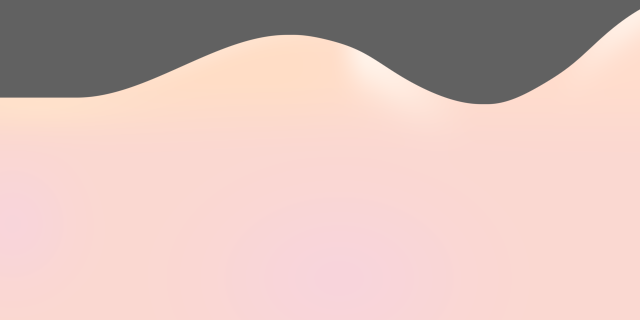
Write a WebGL 2 fragment shader that draws this background.

```glsl
#version 300 es
precision highp float;
// Soft peach and pink gradient hills under a flat grey wavy band.
uniform vec2 u_resolution;
out vec4 fragColor;

// Bell-shaped falloff, 1 at the centre.
float bell(float x, float width) {
    float t = x / width;
    return exp(-t * t);
}

float glow(vec2 p, vec2 center, vec2 radius) {
    vec2 d = (p - center) / radius;
    return exp(-dot(d, d));
}

// Height of the wavy boundary, in canvas heights.
float waveHeight(float x) {
    float y = 0.695;
    y += 0.196 * smoothstep(0.24, 0.898, x);
    y -= 0.2165 * smoothstep(0.915, 1.505, x);
    y += 0.3385 * smoothstep(1.523, 2.135, x);
    y += 0.012 * bell(x - 1.13, 0.1) - 0.011 * bell(x - 1.79, 0.09);
    return y;
}

void main() {
    vec2 p = gl_FragCoord.xy / u_resolution.y;
    p.x *= 2.0 * u_resolution.y / u_resolution.x;
    float edge = waveHeight(p.x);
    float depth = max(edge - p.y, 0.0);

    // Rose base warming to peach towards the top.
    vec3 rose = vec3(0.982, 0.847, 0.818);
    vec3 peach = mix(vec3(1.0, 0.868, 0.775), vec3(1.0, 0.865, 0.802), smoothstep(0.85, 1.3, p.x));
    vec3 color = mix(rose, peach, smoothstep(0.5, 0.78, p.y));

    // Pink pools in the lower part.
    vec3 pink = vec3(0.973, 0.832, 0.862);
    color = mix(color, pink, 0.95 * glow(p, vec2(1.06, 0.13), vec2(0.38, 0.27)));
    color = mix(color, pink, 0.85 * glow(p, vec2(0.04, 0.3), vec2(0.18, 0.19)));

    // Pale light lying against the boundary.
    vec3 cream = vec3(1.0, 0.955, 0.92);
    float slope = smoothstep(1.03, 1.15, p.x) * (1.0 - smoothstep(1.13, 1.5, p.x));
    float light = 0.95 * slope * bell(depth, 0.11);
    light += 0.85 * smoothstep(1.72, 1.98, p.x) * bell(depth, 0.09);
    light += 0.25 * bell(p.x - 0.72, 0.25) * bell(depth, 0.035);
    color = mix(color, cream, min(light, 1.0));
    color = mix(color, vec3(1.0, 0.89, 0.8), 0.8 * glow(p, vec2(0.12, 0.68), vec2(0.3, 0.07)));

    // Grey band above, with an edge smoothed across its slope.
    float slant = (waveHeight(p.x + 0.002) - waveHeight(p.x - 0.002)) / 0.004;
    float dist = (p.y - edge) / sqrt(1.0 + slant * slant);
    float soft = 0.7 / u_resolution.y;
    color = mix(color, vec3(0.38), smoothstep(-soft, soft, dist));
    fragColor = vec4(color, 1.0);
}
```
